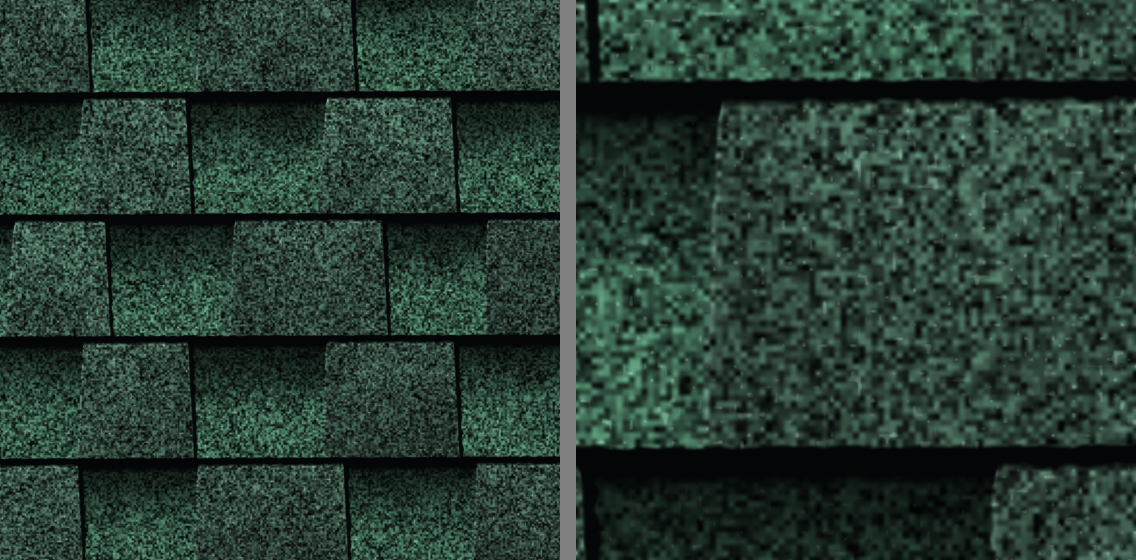
Left: the whole. Right: its middle third, enlarged.
Reproduce this texture procedurally as a WebGL 1 fragment shader.

```glsl
precision highp float;
// Green asphalt roof shingles: five staggered courses of raised, slightly flared tabs.
// Each course places its tabs in a loop over a shaded recess; black gaps fall
// below and to the right of raised parts, and layered value noise adds the granules.

uniform vec2 u_resolution;

const float COURSE_HEIGHT = 0.218;
const float FIRST_COURSE_END = 0.167;
const float GRAIN_CELLS = 270.0;
const vec3 GAP = vec3(0.012, 0.020, 0.022);
const vec3 RECESS_DARK = vec3(0.055, 0.090, 0.074);
const vec3 RECESS_LIGHT = vec3(0.195, 0.325, 0.260);
const vec3 TAB_DARK = vec3(0.150, 0.215, 0.185);
const vec3 TAB_LIGHT = vec3(0.200, 0.300, 0.250);
const vec3 WORN_EDGE = vec3(0.320, 0.420, 0.370);

float hash(vec2 p) {
  vec3 q = fract(p.xyx * 0.1031);
  q += dot(q, q.yzx + 33.33);
  return fract((q.x + q.y) * q.z);
}

float valueNoise(vec2 p) {
  vec2 cell = floor(p);
  vec2 t = fract(p);
  t = t * t * (3.0 - 2.0 * t);
  float low = mix(hash(cell), hash(cell + vec2(1.0, 0.0)), t.x);
  float high = mix(hash(cell + vec2(0.0, 1.0)), hash(cell + 1.0), t.x);
  return mix(low, high, t.y);
}

// Right edge of the first tab, then the widths of three tabs
vec4 courseLayout(float course) {
  if (course < 0.5) return vec4(0.158, 0.230, 0.277, 0.255);
  if (course < 1.5) return vec4(0.339, 0.198, 0.237, 0.240);
  if (course < 2.5) return vec4(0.195, 0.177, 0.276, 0.317);
  if (course < 3.5) return vec4(0.344, 0.200, 0.238, 0.240);
  return vec4(0.147, 0.230, 0.271, 0.247);
}

// Soft step centred on zero
float edge(float d, float soft) {
  return smoothstep(-soft, soft, d);
}

// Soft-sided stripe around zero
float stripe(float d, float halfWidth, float soft) {
  return 1.0 - smoothstep(halfWidth - soft, halfWidth + soft, abs(d));
}

// Granule brightness, centred on one
float granules(vec2 p) {
  float fine = valueNoise(p * GRAIN_CELLS);
  float coarse = valueNoise(p * GRAIN_CELLS * 0.53 + 71.0);
  float patches = valueNoise(p * 24.0 + 13.0);
  return 1.0 + 1.55 * (fine - 0.5) + 0.65 * (coarse - 0.5) + 0.22 * (patches - 0.5);
}

void main() {
  vec2 p = gl_FragCoord.xy / u_resolution;
  float soft = max(0.0018, 0.8 / min(u_resolution.x, u_resolution.y));
  float ragged = valueNoise(p * 110.0 + 5.0) - 0.5;

  // Courses counted from the top; drop runs 0 to 1 down each one
  float depth = 1.0 - p.y + 0.004 * p.x + 0.002 * ragged;
  float v = (depth - FIRST_COURSE_END) / COURSE_HEIGHT + 1.0;
  float course = floor(v);
  float drop = v - course;

  // Recessed layer, darkest beneath the course above
  float mottle = valueNoise(p * vec2(14.0, 9.0) + 40.0) - 0.5;
  float daylight = smoothstep(0.02, 0.72, drop + 0.12 * mottle);
  vec3 color = mix(RECESS_DARK, RECESS_LIGHT, daylight);

  // Raised tabs
  vec4 layout = courseLayout(course);
  vec3 widths = layout.yzw;
  float pitch = abs(course - 2.0) < 0.5 ? 0.495 : 0.474;
  float raised = 0.0;
  float sideGap = 0.0;
  for (int i = 0; i < 3; i++) {
    float k = float(i);
    float variety = hash(vec2(k + 3.0, course + 7.0));
    float flare = drop - 0.5;
    float base = layout.x + k * pitch;
    float right = base - 0.003 + 0.009 * flare + 0.002 * ragged;
    float left = base - widths[i] - mix(0.002, 0.017, variety) * flare + 0.002 * ragged;
    float tab = edge(p.x - left, soft) * edge(right - p.x, soft);

    vec3 tabColor = mix(TAB_DARK, TAB_LIGHT, variety);
    tabColor *= 1.08 - 0.18 * drop + 0.2 * mottle;
    color = mix(color, tabColor, tab);
    float wear = 0.25 + 0.4 * valueNoise(p * 60.0 + k);
    color = mix(color, WORN_EDGE, wear * stripe(p.x - left - 0.001, 0.0015, soft));
    raised = max(raised, tab);

    float gapWidth = 0.0038 + 0.0014 * (0.5 - drop) + 0.002 * ragged;
    sideGap = max(sideGap, stripe(p.x - right - 0.004, gapWidth, soft));
  }

  // Pale worn rim along the top of each tab
  float rim = stripe((drop - 0.068) * COURSE_HEIGHT, 0.0018, soft);
  color = mix(color, WORN_EDGE, 0.3 * raised * rim);

  color *= max(granules(p), 0.12);
  float glint = smoothstep(0.78, 1.0, valueNoise(p * GRAIN_CELLS * 0.9 + 190.0));
  color += vec3(0.15, 0.16, 0.155) * glint * (0.3 + 0.7 * max(daylight, raised));

  // Black gaps: thin above tabs, deeper and softer above recesses
  float gapDepth = mix(0.094, 0.052, raised) + 0.022 * ragged;
  float gapSoft = mix(0.030, 0.014, raised) + soft;
  float lit = edge(drop - gapDepth, gapSoft);
  lit *= 1.0 - smoothstep(1.0 - 2.0 * soft / COURSE_HEIGHT, 1.0, drop);
  color = mix(GAP, color, lit * (1.0 - 0.95 * sideGap));

  gl_FragColor = vec4(color, 1.0);
}
```
